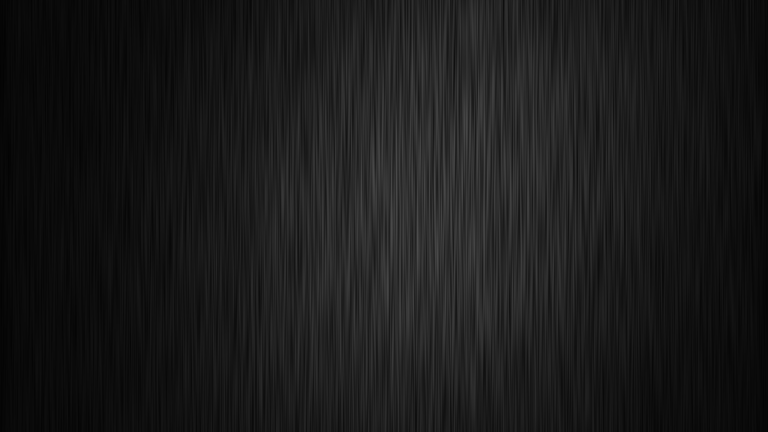
A Shadertoy shader for this texture:

```glsl
// Light pool, in units of canvas height
const vec2  GLOW_CENTER  = vec2(1.01, 0.55);
const vec2  GLOW_RADIUS  = vec2(0.52, 0.64);
const float GLOW_TILT    = 0.16;
const float GLOW_LEVEL   = 0.166;
const float BASE_LEVEL   = 0.031;

// Brushed grain: cells per canvas height, across and along the strokes
const vec2  GRAIN_SCALE    = vec2(151.0, 4.3);
const vec2  GRAIN_STEP     = vec2(1.63, 1.35);
const int   GRAIN_LAYERS   = 2;
const float GRAIN_GAIN     = 2.8;
const float GRAIN_CONTRAST = 0.3;
const vec2  BAND_SCALE     = vec2(19.0, 0.7);
const float BAND_CONTRAST  = 0.12;

// Cells per pixel over which a grain layer fades out
const vec2  FADE_RANGE = vec2(0.9, 1.6);

const float EDGE_WIDTH = 0.035;
const float EDGE_SHADE = 0.65;

vec2 hashGradient(vec2 cell) {
    vec3 h = fract(cell.xyx * vec3(0.1031, 0.1030, 0.0973));
    h += dot(h, h.yzx + 33.33);
    float angle = 6.28318 * fract((h.x + h.y) * h.z);
    return vec2(cos(angle), sin(angle));
}

float gradientNoise(vec2 p) {
    vec2 cell = floor(p), f = fract(p);
    vec2 u = f * f * f * (f * (f * 6.0 - 15.0) + 10.0);
    vec2 e = vec2(1.0, 0.0);
    float a = dot(hashGradient(cell), f);
    float b = dot(hashGradient(cell + e.xy), f - e.xy);
    float c = dot(hashGradient(cell + e.yx), f - e.yx);
    float d = dot(hashGradient(cell + e.xx), f - e.xx);
    return mix(mix(a, b, u.x), mix(c, d, u.x), u.y);
}

// Long vertical scratches; layers finer than a pixel fade out
float brushedGrain(vec2 p) {
    float sum = 0.0, gain = 1.0;
    vec2 scale = GRAIN_SCALE;
    for (int i = 0; i < GRAIN_LAYERS; i++) {
        float fade = 1.0 - smoothstep(FADE_RANGE.x, FADE_RANGE.y, scale.x / iResolution.y);
        vec2 offset = vec2(17.3, 41.7) * float(i + 1);
        // Stagger the stroke ends from column to column
        vec2 q = p * scale + offset;
        q.y += 2.0 * gradientNoise(vec2(q.x * 0.37, 0.5 + float(i)));
        sum += gain * fade * gradientNoise(q);
        gain *= GRAIN_GAIN;
        scale *= GRAIN_STEP;
    }
    return sum;
}

float glow(vec2 p) {
    vec2 d = p - GLOW_CENTER;
    d.x -= GLOW_TILT * d.y;
    d /= GLOW_RADIUS;
    return exp(-dot(d, d));
}

void mainImage(out vec4 fragColor, in vec2 fragCoord) {
    vec2 p = fragCoord / iResolution.y;
    float width = iResolution.x / iResolution.y;

    // Soft light on the dark sheet
    float level = BASE_LEVEL + GLOW_LEVEL * glow(p);

    // Fine strokes over broader, fainter bands
    float grain = GRAIN_CONTRAST * brushedGrain(p);
    grain += BAND_CONTRAST * gradientNoise(p * BAND_SCALE + 7.4);
    level *= max(1.0 + grain, 0.0);

    // Darkened side edges
    float side = min(p.x, width - p.x);
    level *= mix(EDGE_SHADE, 1.0, smoothstep(0.0, EDGE_WIDTH, side));

    fragColor = vec4(vec3(level), 1.0);
}
```
